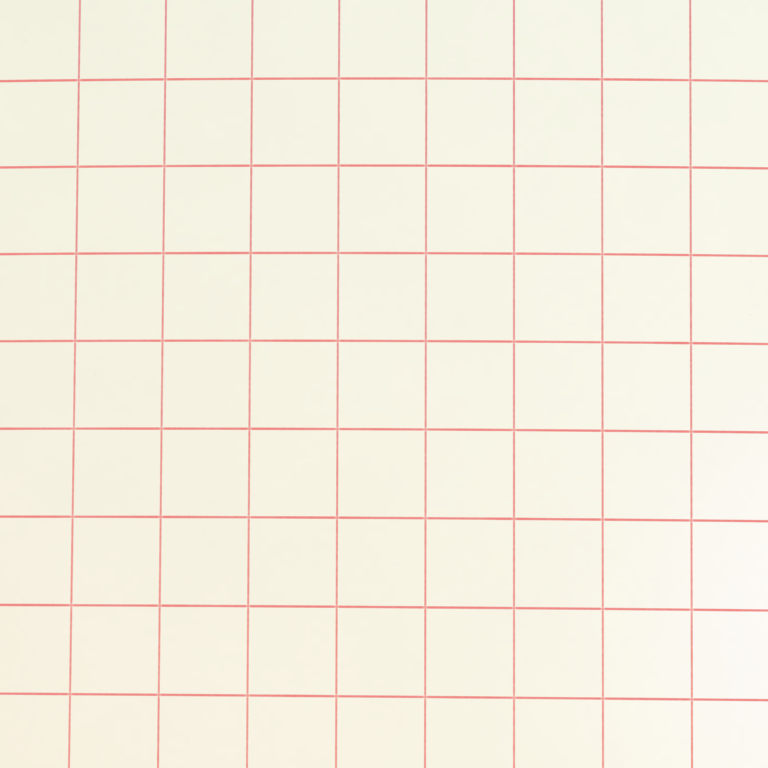
Reproduce this pattern procedurally as a Shadertoy shader.

```glsl
// Cream paper ruled with a thin coral grid, eight lines each way.
// Page coordinates are bowed and tapered slightly, then repeated with fract;
// value noise adds paper mottle and uneven ink, a soft glow lights the right.

const vec3 PAPER_TOP_LEFT     = vec3(0.950, 0.946, 0.878);
const vec3 PAPER_TOP_RIGHT    = vec3(0.965, 0.966, 0.915);
const vec3 PAPER_BOTTOM_LEFT  = vec3(0.968, 0.943, 0.877);
const vec3 PAPER_BOTTOM_RIGHT = vec3(0.978, 0.967, 0.905);
const vec3 GLOW               = vec3(0.988, 0.978, 0.962);
const vec3 INK_ACROSS         = vec3(0.935, 0.525, 0.510);
const vec3 INK_DOWN_TOP       = vec3(0.895, 0.575, 0.575);
const vec3 INK_DOWN_BOTTOM    = vec3(0.940, 0.590, 0.550);

const float HALF_WIDTH_ACROSS = 0.00145;
const float HALF_WIDTH_DOWN   = 0.00125;

float hash(vec2 p) {
    return fract(sin(dot(p, vec2(127.1, 311.7))) * 43758.5453);
}

float valueNoise(vec2 p) {
    vec2 cell = floor(p);
    vec2 f = fract(p);
    f = f * f * (3.0 - 2.0 * f);
    float low  = mix(hash(cell), hash(cell + vec2(1.0, 0.0)), f.x);
    float high = mix(hash(cell + vec2(0.0, 1.0)), hash(cell + 1.0), f.x);
    return mix(low, high, f.y);
}

// Parabola: 1 at the middle of the page, 0 at distance reach from it
float arch(float t, float reach) {
    float q = (t - 0.5) / reach;
    return 1.0 - q * q;
}

// Distance to the nearest of the evenly spaced lines start + n * spacing
float lineDistance(float t, float start, float spacing) {
    float index = (t - start) / spacing;
    return abs(fract(index + 0.5) - 0.5) * spacing;
}

// Distances to the nearest upright (x) and level (y) line; down runs from the top
vec2 gridDistance(float x, float down) {
    float warpedX = x + 0.003 * (1.0 - down) * arch(x, 0.4);
    float warpedY = down + 0.0032 * arch(down, 0.4)
                  + 0.004 * (1.0 - down) * arch(x, 0.5);
    return vec2(
        lineDistance(warpedX, mix(0.1042, 0.0898, down), mix(0.1135, 0.1159, down)),
        lineDistance(warpedY, 0.1058, mix(0.1139, 0.1151, x)));
}

float stroke(float dist, float halfWidth, float blur) {
    return 1.0 - smoothstep(halfWidth - blur, halfWidth + blur, dist);
}

// Bilinear tint, glow at the lower right, and faint mottle
vec3 paperColor(vec2 uv) {
    vec3 paper = mix(mix(PAPER_BOTTOM_LEFT, PAPER_BOTTOM_RIGHT, uv.x),
                     mix(PAPER_TOP_LEFT, PAPER_TOP_RIGHT, uv.x), uv.y);
    vec2 fromGlow = (uv - vec2(1.03, 0.17)) * vec2(1.0, 0.65);
    paper = mix(paper, GLOW, exp(-dot(fromGlow, fromGlow) * 22.0));
    float mottle = 0.6 * valueNoise(uv * 14.0) + 0.4 * valueNoise(uv * 90.0);
    return paper + (mottle - 0.5) * 0.008;
}

// Sparse, barely visible flecks, at most one per cell
float fleck(vec2 uv, float cells, float blur) {
    vec2 cell = floor(uv * cells);
    vec2 center = 0.25 + 0.5 * vec2(hash(cell + 3.1), hash(cell + 7.7));
    float dist = length(fract(uv * cells) - center) / cells;
    return step(0.96, hash(cell)) * stroke(dist, 0.0015, blur);
}

void mainImage(out vec4 fragColor, in vec2 fragCoord) {
    vec2 uv = fragCoord / iResolution.xy;
    float blur = max(0.9 / min(iResolution.x, iResolution.y), 0.0009);
    vec2 dist = gridDistance(uv.x, 1.0 - uv.y);

    vec3 color = paperColor(uv);
    color -= 0.02 * fleck(uv, 13.0, blur);

    // Uneven ink, thinner where level lines meet upright ones
    float grain = valueNoise(uv * 260.0);
    float drift = valueNoise(uv * 18.0 + 40.0);
    float density = 0.86 + 0.10 * grain + 0.08 * drift;
    float crossing = 1.0 - smoothstep(0.001, 0.005, dist.x);

    float across = stroke(dist.y, HALF_WIDTH_ACROSS + 0.0002 * (drift - 0.5), blur);
    across *= density * (1.0 - 0.35 * crossing);
    float down = stroke(dist.x, HALF_WIDTH_DOWN + 0.0002 * (grain - 0.5), blur);
    down *= density * (1.0 - 0.45 * (1.0 - smoothstep(0.001, 0.004, dist.y)));

    color = mix(color, mix(INK_DOWN_BOTTOM, INK_DOWN_TOP, uv.y), down);
    color = mix(color, INK_ACROSS, across);
    fragColor = vec4(clamp(color, 0.0, 1.0), 1.0);
}
```
